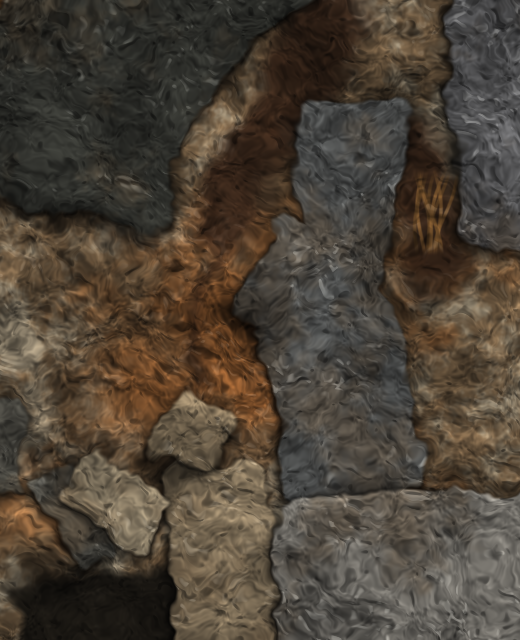
Give the GLSL for this texture, as a Shadertoy shader.

```glsl
// Weathered rubble wall: dark and grey stones set in crumbling ochre mortar.
// Stones are noise-warped rounded boxes, laid in a loop with contact shadows;
// a shared fractal relief, lit from above, gives the grain and the flecks.

const vec3 MORTAR = vec3(0.34, 0.275, 0.20);
const vec3 PALE   = vec3(0.47, 0.43, 0.36);
const vec3 RUST   = vec3(0.44, 0.265, 0.13);
const vec3 UMBER  = vec3(0.165, 0.105, 0.07);
const vec3 HOLLOW = vec3(0.085, 0.075, 0.06);
const vec3 STRAW  = vec3(0.43, 0.30, 0.16);
const vec3 FLECK  = vec3(0.17, 0.17, 0.165);
const vec2 LIGHT  = vec2(0.26, 0.966);
const float GRAIN = 10.0;        // coarsest relief cells per canvas height
const float RELIEF_GAIN = 2.5;   // strength of the lit relief
const float TONE_GAIN = 1.25;    // strength of the mottling
const int STONES = 9;

// Tints run from the small stones to the large ones on top.
const vec3 TINT[STONES] = vec3[STONES](
    vec3(0.41, 0.36, 0.285), vec3(0.22, 0.215, 0.195), vec3(0.24, 0.235, 0.215),
    vec3(0.43, 0.39, 0.32), vec3(0.40, 0.35, 0.275), vec3(0.265, 0.27, 0.268),
    vec3(0.365, 0.355, 0.335), vec3(0.30, 0.30, 0.305), vec3(0.165, 0.168, 0.153));

float hash(vec2 p) {
    vec3 q = fract(p.xyx * 0.1031);
    q += dot(q, q.yzx + 33.33);
    return fract((q.x + q.y) * q.z);
}

float noise(vec2 p) {
    vec2 i = floor(p), f = fract(p);
    f = f * f * (3.0 - 2.0 * f);
    return mix(mix(hash(i), hash(i + vec2(1, 0)), f.x),
               mix(hash(i + vec2(0, 1)), hash(i + vec2(1, 1)), f.x), f.y);
}

float fbm(vec2 p) {
    float sum = 0.0, amp = 1.0, total = 0.0;
    for (int i = 0; i < 5; i++) {
        sum += amp * noise(p);
        total += amp;
        amp *= 0.68;
        p = mat2(1.68, 1.26, -1.26, 1.68) * p + 17.3;
    }
    return sum / total;
}

vec2 warp(vec2 p) { return vec2(noise(p), noise(p + 41.7)) - 0.5; }

// Signed distance to a rounded box turned by angle a.
float block(vec2 p, vec2 centre, vec2 size, float a) {
    p -= centre;
    p = vec2(cos(a) * p.x + sin(a) * p.y, cos(a) * p.y - sin(a) * p.x);
    float r = 0.4 * min(size.x, size.y);
    vec2 q = abs(p) - size + r;
    return length(max(q, 0.0)) + min(max(q.x, q.y), 0.0) - r;
}

float seam(vec2 p, vec2 a, vec2 b) {
    vec2 d = b - a;
    return length(p - a - d * clamp(dot(p - a, d) / dot(d, d), 0.0, 1.0));
}

float stone(int i, vec2 p) {
    if (i == 0) return block(p, vec2(0.36, 0.11), vec2(0.075, 0.17), 0.05);
    if (i == 1) return block(p, vec2(0.01, 0.30), vec2(0.04, 0.08), 0.1);
    if (i == 2) return block(p, vec2(0.125, 0.20), vec2(0.04, 0.07), 0.35);
    if (i == 3) return block(p, vec2(0.20, 0.225), vec2(0.075, 0.05), -0.6);
    if (i == 4) return block(p, vec2(0.302, 0.33), vec2(0.06, 0.055), -0.35);
    if (i == 5) return min(block(p, vec2(0.545, 0.375), vec2(0.105, 0.17), 0.15),
                       min(block(p, vec2(0.545, 0.675), vec2(0.09, 0.17), -0.15),
                           block(p, vec2(0.455, 0.58), vec2(0.065, 0.08), -0.3)));
    if (i == 6) return block(p, vec2(0.67, 0.05), vec2(0.23, 0.17), 0.03);
    if (i == 7) return block(p, vec2(0.82, 0.83), vec2(0.12, 0.22), 0.06);
    return min(block(p, vec2(0.12, 0.85), vec2(0.19), -0.35),
               block(p, vec2(0.289, 1.07), vec2(0.2), 0.7));
}

void mainImage(out vec4 fragColor, in vec2 fragCoord) {
    vec2 uv = fragCoord / iResolution.y;
    vec2 p = uv + 0.05 * warp(uv * 8.0) + 0.022 * warp(uv * 27.0) + 0.009 * warp(uv * 75.0);
    float stain = fbm(uv * 5.0 + 9.0);

    // Mortar with pale and rusty patches and coarse lumps
    float lump = fbm(p * 13.0) - fbm((p + LIGHT * 0.018) * 13.0);
    vec3 col = mix(MORTAR, PALE, smoothstep(0.45, 0.72, fbm(uv * 11.0 + 3.0)));
    float rust = exp(-60.0 * dot(p - vec2(0.40, 0.46), p - vec2(0.40, 0.46)))
               + exp(-130.0 * dot(p - vec2(0.21, 0.39), p - vec2(0.21, 0.39)));
    col = mix(col, RUST, clamp(rust * 0.75 + smoothstep(0.5, 0.75, stain) * 0.5, 0.0, 0.85));
    col *= 1.0 + 1.6 * lump;

    // Umber crevices and the hollow at the foot
    float gap = min(seam(p, vec2(0.54, 0.97), vec2(0.34, 0.66)) - 0.035,
                    seam(p, vec2(0.33, 0.66), vec2(0.30, 0.42)) + 0.005);
    gap = min(gap, seam(p, vec2(0.65, 0.76), vec2(0.69, 0.59)) - 0.02);
    col = mix(col, UMBER, 0.88 * (1.0 - smoothstep(-0.01, 0.035, gap)));
    float hollow = block(p, vec2(0.16, 0.035), vec2(0.14, 0.08), 0.1);
    col = mix(col, HOLLOW, 1.0 - smoothstep(-0.015, 0.012, hollow));

    // Dry straw in the right crevice
    for (int i = 0; i < 10; i++) {
        float k = float(i), t = (uv.y - 0.60) / 0.14;
        float x = 0.672 + 0.05 * (hash(vec2(k, 3.0)) - 0.5)
                + 0.07 * (hash(vec2(k, 8.0)) - 0.5) * t + 0.006 * sin(5.0 * t + k);
        float ends = smoothstep(0.0, 0.15, t) * (1.0 - smoothstep(0.7, 1.0, t));
        col = mix(col, STRAW * (0.7 + 0.5 * hash(vec2(k))), 0.8 * ends
                * (1.0 - smoothstep(0.001, 0.0045, abs(uv.x - x))));
    }

    // Stones: cast and contact shadow, then the face with lit or shaded rims
    float rock = 0.0;
    for (int i = 0; i < STONES; i++) {
        float d = stone(i, p), above = stone(i, p + LIGHT * 0.022);
        float shade = 0.5 * exp(-max(d, 0.0) / 0.009) + 0.4 * (1.0 - smoothstep(-0.01, 0.012, above));
        col *= 1.0 - min(shade, 0.72);
        float rim = clamp((above - d) / 0.022, -1.0, 1.0) * exp(-abs(d) / 0.022);
        vec3 face = mix(TINT[i], MORTAR * 0.95, 0.45 * smoothstep(0.5, 0.75, stain));
        face *= 1.0 + 0.33 * rim + 0.5 * lump;
        float cover = 1.0 - smoothstep(-0.004, 0.004, d);
        col = mix(col, face, cover);
        rock = mix(rock, i < 5 ? 0.5 : 1.0, cover);
    }

    // Shared relief, mottling, bright flecks and dark pits
    float height = fbm(p * GRAIN);
    float slope = height - fbm((p + LIGHT * 0.006) * GRAIN);
    col *= max(0.25, 1.0 + RELIEF_GAIN * slope + TONE_GAIN * (height - 0.5));
    vec2 q = mat2(0.88, 0.47, -0.47, 0.88) * p;
    float patches = smoothstep(0.35, 0.7, noise(uv * 17.0 + 5.0));
    float fleck = smoothstep(0.66, 0.92, noise(q * vec2(95.0, 145.0)));
    float pit = smoothstep(0.7, 0.95, noise(q * vec2(80.0, 120.0) + 60.0));
    float lum = dot(col, vec3(0.3, 0.6, 0.1));
    col += FLECK * fleck * patches * mix(0.5, 1.0, rock) * smoothstep(0.06, 0.3, lum);
    col *= 1.0 - 0.35 * pit;
    fragColor = vec4(clamp(col, 0.0, 1.0), 1.0);
}
```
